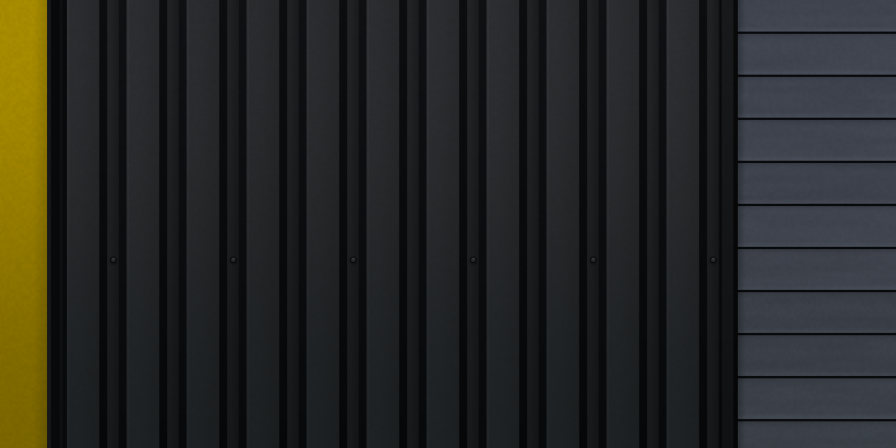
Give the GLSL for this texture, as a Shadertoy shader.

```glsl
#define RIB_START 0.2214
#define RIB_PITCH 0.1339
#define WALL_LEFT 0.149
#define WALL_RIGHT 1.607
#define YELLOW_EDGE 0.105
#define SIDING_LEFT 1.647
#define BOARD_TOP 0.927
#define BOARD_PITCH 0.0961
#define SCREW_Y 0.420
#define SCREW_RADIUS 0.0072
#define GRAIN 0.012

float hash(vec2 p) {
    vec3 q = fract(vec3(p.xyx) * 0.1031);
    q += dot(q, q.yzx + 33.33);
    return fract((q.x + q.y) * q.z);
}

float valueNoise(vec2 p) {
    vec2 i = floor(p), f = fract(p);
    f = f * f * (3.0 - 2.0 * f);
    return mix(mix(hash(i), hash(i + vec2(1, 0)), f.x),
               mix(hash(i + vec2(0, 1)), hash(i + vec2(1, 1)), f.x), f.y);
}

// Soft step and soft interval, at least one pixel wide
float edge(float at, float x, float soft) {
    return smoothstep(at - soft, at + soft, x);
}

float band(float a, float b, float x, float soft) {
    return edge(a, x, soft) - edge(b, x, soft);
}

vec3 ribbedWall(vec2 p, float px) {
    float soft = max(0.7 * px, 0.0018);
    float cell = (p.x - RIB_START) / RIB_PITCH;
    float index = floor(cell);
    float x = fract(cell) * RIB_PITCH;

    // Broad faces, lit from above
    vec3 face = mix(vec3(0.118, 0.130, 0.138), vec3(0.168, 0.173, 0.184), smoothstep(0.0, 0.95, p.y));
    face *= 0.97 + 0.06 * hash(vec2(index + 7.0, 3.0));
    face *= 1.0 - 0.10 * smoothstep(0.075, RIB_PITCH, x);
    face *= 1.0 + 0.12 * band(0.063, 0.067, x, soft);

    // Raised rib between two shadowed flanks
    vec3 rib = face * mix(0.78, 0.62, smoothstep(0.018, 0.043, x));
    vec3 shadow = mix(vec3(0.022, 0.028, 0.034), vec3(0.045, 0.050, 0.058), p.y);
    vec3 col = mix(face, rib, band(0.018, 0.043, x, soft));
    col = mix(col, shadow, band(0.0, 0.018, x, soft));
    col = mix(col, shadow * 1.25, band(0.043, 0.061, x, soft));
    col = mix(col, shadow, edge(RIB_PITCH, x, soft));

    // Screws on every second rib
    float hasScrew = step(mod(index, 2.0), 0.5);
    vec2 s = vec2(x - 0.0315, p.y - SCREW_Y);
    float d = length(s);
    float washer = 1.0 - edge(SCREW_RADIUS, d, soft);
    float head = 1.0 - edge(SCREW_RADIUS * 0.62, d, soft);
    float drop = 1.0 - smoothstep(0.3, 1.8, length(s + vec2(0.0, 0.003)) / SCREW_RADIUS);
    col *= 1.0 - 0.35 * hasScrew * drop;
    col = mix(col, vec3(0.035), hasScrew * washer);
    col = mix(col, vec3(0.20, 0.21, 0.22) * (1.0 + 60.0 * s.y), hasScrew * head);
    float slot = 1.0 - edge(0.0009, abs(s.y + 0.4 * s.x), soft);
    return mix(col, vec3(0.07), 0.7 * hasScrew * head * slot);
}

vec3 siding(vec2 p, float px) {
    float row = (BOARD_TOP - p.y) / BOARD_PITCH;
    float y = fract(row) * BOARD_PITCH;
    float gap = min(y, BOARD_PITCH - y);
    vec3 col = mix(vec3(0.226, 0.246, 0.276), vec3(0.250, 0.269, 0.311), smoothstep(0.0, 0.8, p.y));
    col *= 0.97 + 0.06 * hash(vec2(floor(row) + 20.0, 5.0));
    col *= 0.97 + 0.06 * valueNoise(p * vec2(8.0, 70.0));

    // Cast shadow below each lap and a faint lit lower lip
    col *= 1.0 - 0.22 * exp(-y / 0.006);
    col *= 1.0 + 0.10 * smoothstep(0.080, 0.092, y);
    float line = 1.0 - edge(0.0025, gap, max(0.7 * px, 0.001));
    col = mix(col, vec3(0.030, 0.034, 0.042), line);
    return col * mix(0.8, 1.0, smoothstep(SIDING_LEFT, SIDING_LEFT + 0.02, p.x));
}

void mainImage(out vec4 fragColor, in vec2 fragCoord) {
    vec2 p = fragCoord / iResolution.xy * vec2(2.0, 1.0);
    float px = 1.0 / iResolution.y;
    float soft = max(0.7 * px, 0.0015);

    // Yellow strip
    vec3 col = mix(vec3(0.475, 0.395, 0.0), vec3(0.650, 0.540, 0.0), smoothstep(-0.05, 0.95, p.y));
    col *= 1.0 - 0.12 * smoothstep(0.07, YELLOW_EDGE, p.x);

    // Left trim with a thin fold
    vec3 trim = vec3(0.030, 0.034, 0.038);
    trim += 0.055 * band(YELLOW_EDGE, 0.114, p.x, soft);
    trim += 0.025 * band(0.133, 0.140, p.x, soft);
    col = mix(col, trim, edge(YELLOW_EDGE, p.x, soft));

    col = mix(col, ribbedWall(p, px), edge(WALL_LEFT, p.x, soft));

    // Right corner trim
    vec3 corner = mix(vec3(0.060, 0.065, 0.072), vec3(0.095, 0.098, 0.106), p.y);
    corner *= 1.0 - 0.6 * band(1.605, 1.611, p.x, soft);
    corner *= 1.0 - 0.65 * edge(1.637, p.x, soft);
    col = mix(col, corner, edge(WALL_RIGHT, p.x, soft));
    col = mix(col, siding(p, px), edge(SIDING_LEFT, p.x, soft));

    // Fine surface grain
    col *= 1.0 + GRAIN * 4.0 * (valueNoise(p * 160.0) - 0.5);
    fragColor = vec4(clamp(col, 0.0, 1.0), 1.0);
}
```
